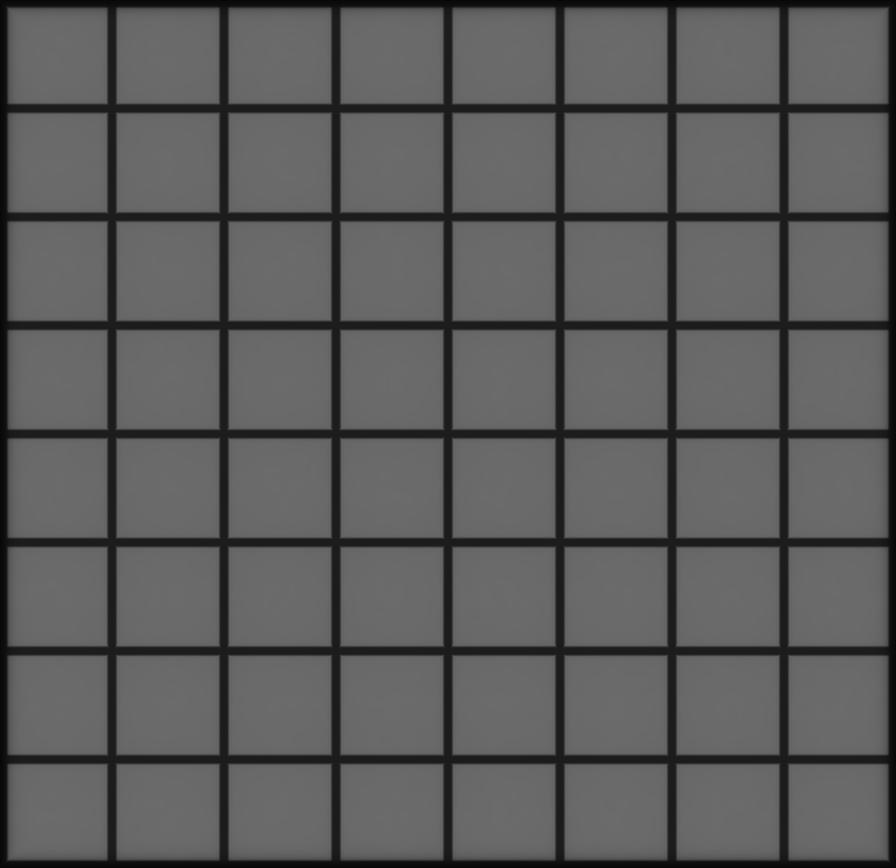
Write a WebGL 2 fragment shader that draws this pattern.

```glsl
#version 300 es
precision highp float;
// Eight by eight grid of softly shaded grey tiles with dark joints and a darker frame.

uniform vec2 u_resolution;
out vec4 outColor;

// Lengths are fractions of the canvas height.
const vec2 TILE_COUNT = vec2(8.0, 8.0);
const float JOINT_HALF_WIDTH = 0.00504;
const float JOINT_SOFTNESS = 0.0018;
const float FRAME_WIDTH = 0.0085;
const float FRAME_SOFTNESS = 0.002;
const float RIM_REACH = 0.0022;      // shading just inside each tile
const float RIM_DEPTH = 0.045;
const float SHADOW_REACH = 0.005;    // shadow cast inward by the frame
const float SHADOW_DEPTH = 0.3;
const float CORNER_FALLOFF = 0.018;  // tile corners against tile centre
const float MOTTLE_SCALE = 60.0;
const float MOTTLE_DEPTH = 0.004;

const vec3 TILE_COLOR = vec3(0.418);
const vec3 JOINT_COLOR = vec3(0.11);
const vec3 FRAME_OUTER = vec3(0.03);
const vec3 FRAME_INNER = vec3(0.07);

vec2 hashGradient(vec2 cell) {
    vec2 h = vec2(dot(cell, vec2(127.1, 311.7)), dot(cell, vec2(269.5, 183.3)));
    return 2.0 * fract(sin(h) * 43758.5) - 1.0;
}

float gradientNoise(vec2 p) {
    vec2 i = floor(p);
    vec2 f = fract(p);
    vec2 w = f * f * f * (f * (f * 6.0 - 15.0) + 10.0);
    float a = dot(hashGradient(i), f);
    float b = dot(hashGradient(i + vec2(1, 0)), f - vec2(1, 0));
    float c = dot(hashGradient(i + vec2(0, 1)), f - vec2(0, 1));
    float d = dot(hashGradient(i + vec2(1, 1)), f - vec2(1, 1));
    return mix(mix(a, b, w.x), mix(c, d, w.x), w.y);
}

// Blend from 0 to 1 across an edge, never narrower than a pixel.
float softEdge(float edge, float softness, float dist) {
    float halfBlend = max(softness, 0.7 / u_resolution.y);
    return smoothstep(edge - halfBlend, edge + halfBlend, dist);
}

void main() {
    vec2 p = gl_FragCoord.xy / u_resolution.y;
    vec2 canvas = u_resolution / u_resolution.y;
    vec2 tileSize = canvas / TILE_COUNT;

    // Distances to the nearest joint centre and to the canvas edge
    vec2 local = fract(p / tileSize) - 0.5;
    vec2 toJoint = (0.5 - abs(local)) * tileSize;
    float jointDist = min(toJoint.x, toJoint.y);
    vec2 toEdge = min(p, canvas - p);
    float edgeDist = min(toEdge.x, toEdge.y);

    // Tile face: bright centre, dim rim, faint mottling
    vec3 tile = TILE_COLOR - CORNER_FALLOFF * 2.0 * dot(local, local);
    tile -= RIM_DEPTH * exp(-max(jointDist - JOINT_HALF_WIDTH, 0.0) / RIM_REACH);
    tile += MOTTLE_DEPTH * gradientNoise(p * MOTTLE_SCALE);

    // Joints between tiles
    vec3 color = mix(JOINT_COLOR, tile, softEdge(JOINT_HALF_WIDTH, JOINT_SOFTNESS, jointDist));

    // Outer frame and its shadow
    color *= 1.0 - SHADOW_DEPTH * exp(-max(edgeDist - FRAME_WIDTH, 0.0) / SHADOW_REACH);
    vec3 frame = mix(FRAME_OUTER, FRAME_INNER, clamp(edgeDist / FRAME_WIDTH, 0.0, 1.0));
    color = mix(frame, color, softEdge(FRAME_WIDTH, FRAME_SOFTNESS, edgeDist));

    outColor = vec4(color, 1.0);
}
```
